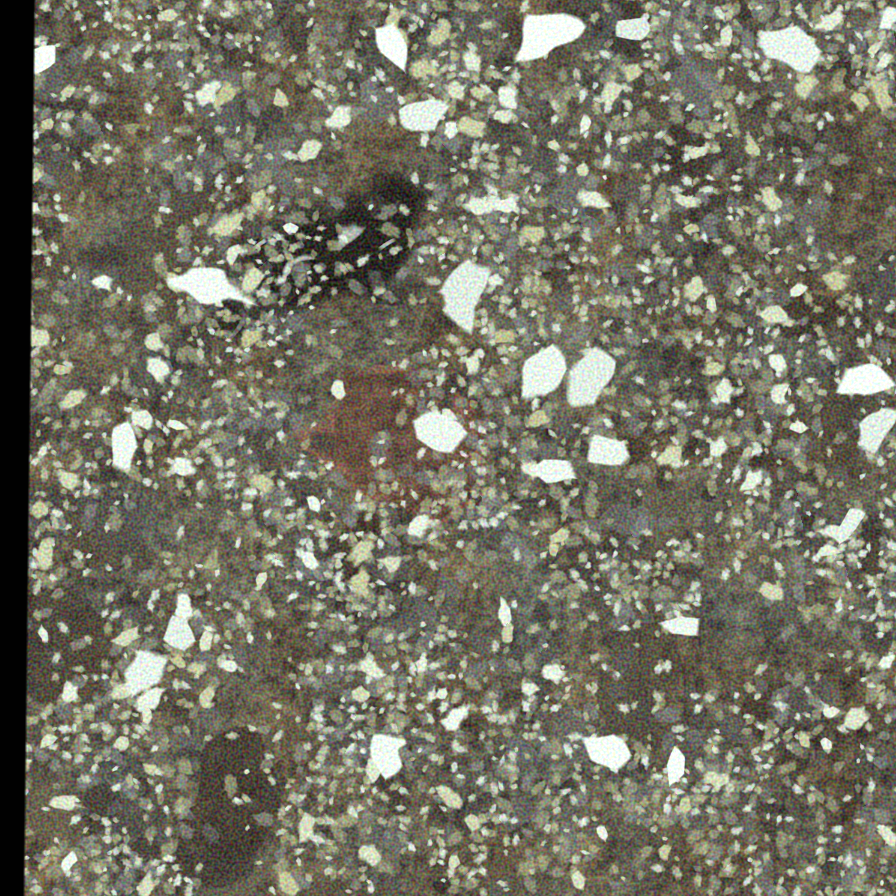
A three.js fragment shader for this texture:

```glsl
// Thin section of gritty rock under a microscope: pale shards in a brown-olive matrix.
#define SHADOW vec3(0.27, 0.25, 0.22)
#define OLIVE vec3(0.51, 0.49, 0.40)
#define UMBER vec3(0.25, 0.21, 0.17)
#define GREY vec3(0.53, 0.55, 0.54)
#define STRAW vec3(0.67, 0.68, 0.52)
#define QUARTZ vec3(0.92, 0.98, 0.93)
#define RUST vec3(0.42, 0.31, 0.25)
#define EDGE_SOFTNESS 0.0022
#define CLUSTERING 2.2
#define SENSOR_NOISE 0.27
#define SENSOR_SCALE 300.0

varying vec2 vUv;

vec2 hash2(vec2 p) {
  vec3 h = fract(p.xyx * vec3(0.1031, 0.1030, 0.0973));
  h += dot(h, h.yzx + 33.33);
  return fract((h.xx + h.yz) * h.zy);
}

vec2 gradientAt(vec2 cell) {
  float a = 6.2832 * hash2(cell).x;
  return vec2(cos(a), sin(a));
}

// Gradient noise, about -0.7 to 0.7
float noise(vec2 p) {
  vec2 i = floor(p), f = p - i;
  vec2 u = f * f * f * (f * (f * 6.0 - 15.0) + 10.0);
  vec2 e = vec2(1.0, 0.0);
  float low = mix(dot(gradientAt(i), f), dot(gradientAt(i + e), f - e), u.x);
  float high = mix(dot(gradientAt(i + e.yx), f - e.yx), dot(gradientAt(i + 1.0), f - 1.0), u.x);
  return mix(low, high, u.y);
}

vec2 rotate(vec2 p, float a) {
  float c = cos(a), s = sin(a);
  return vec2(c * p.x - s * p.y, s * p.x + c * p.y);
}

// Irregular five-sided outline, 1 on its sides
float shard(vec2 q, vec2 key) {
  float d = 0.0;
  for (int i = 0; i < 5; i++) {
    float k = float(i);
    float a = 1.2566 * (k + 0.6 * hash2(key + 3.1 * k).y);
    d = max(d, dot(q, vec2(cos(a), sin(a))));
  }
  return d;
}

// Scattered grains; x is coverage, y a random tone. Radius is in cells.
vec2 grains(vec2 p, float cells, float share, float radius, float angular) {
  vec2 g = p * cells, home = floor(g), grain = vec2(0.0);
  float wobble = 0.5 * noise(g * 2.7 + cells);
  float blur = EDGE_SOFTNESS * cells / radius;
  for (int y = -1; y <= 1; y++) {
    for (int x = -1; x <= 1; x++) {
      vec2 id = home + vec2(float(x), float(y));
      vec2 key = id + cells * 7.3 + 50.0;
      vec2 pick = hash2(key);
      float crowd = 1.0 + CLUSTERING * noise(id / cells * 7.0 + 13.7);
      if (pick.x > share * crowd) continue;
      vec2 shape = hash2(key + 41.7);
      vec2 q = g - id - 0.2 - 0.6 * hash2(key + 87.3);
      q = rotate(q, 6.2832 * shape.x) / (radius * mix(0.55, 1.25, shape.y));
      q *= vec2(mix(0.6, 0.95, hash2(key + 19.1).x), 1.2);
      float d = mix(length(q), shard(q, key), angular) + wobble;
      float cover = 1.0 - smoothstep(1.0 - blur, 1.0 + blur, d);
      if (cover > grain.x) grain = vec2(cover, pick.y);
    }
  }
  return grain;
}

vec3 lay(vec3 under, vec2 grain, vec3 a, vec3 b, float opacity) {
  return mix(under, mix(a, b, grain.y), grain.x * opacity);
}

// Rust-coloured clast with a broken, lighter rim
vec3 rustClast(vec3 col, vec2 p) {
  vec2 q = rotate(p - vec2(0.455, 0.505), 0.5) / vec2(0.105, 0.075);
  float r = length(q) + 0.5 * noise(p * 17.0) + 0.2 * noise(p * 50.0);
  col = mix(col, RUST * (1.0 + 0.5 * noise(p * 60.0)), 0.75 * (1.0 - smoothstep(0.9, 1.1, r)));
  float rim = 1.0 - smoothstep(0.03, 0.12, abs(r - 0.95));
  return mix(col, RUST * 1.4, 0.7 * rim * smoothstep(-0.15, 0.2, noise(p * 24.0 + 5.0)));
}

// Dark clast crossed by curved pale streaks
vec3 streakedClast(vec3 col, vec2 p) {
  vec2 q = rotate(p - vec2(0.37, 0.72), -0.55) / vec2(0.13, 0.065);
  float r = length(q) + 0.7 * noise(p * 15.0 + 8.0);
  float inside = 1.0 - smoothstep(0.65, 1.1, r);
  float streak = sin(9.0 * q.y + 3.0 * q.x * q.x + 5.0 * noise(p * 20.0));
  streak = smoothstep(0.75, 0.98, streak) * smoothstep(0.0, 0.25, noise(p * 32.0 + 2.0));
  return mix(col, mix(SHADOW * 0.5, QUARTZ, 0.8 * streak), 0.85 * inside);
}

void main() {
  vec2 p = vUv;

  // Mottled matrix with slow warm and cool drift
  float tone = 0.5 + 0.45 * noise(p * 7.0) + 0.5 * noise(p * 26.0)
    + 0.55 * noise(p * 65.0) + 0.5 * noise(p * 130.0);
  vec3 col = mix(SHADOW, OLIVE, clamp(tone, -0.2, 1.4));
  col *= 1.0 + noise(p * 11.0 + 4.0) * vec3(0.15, 0.0, -0.18);

  // Muted clasts, large to small
  col = lay(col, grains(p, 6.0, 0.35, 0.36, 0.2), UMBER, OLIVE * 0.85, 0.65);
  col = lay(col, grains(p, 15.0, 0.42, 0.36, 0.25), UMBER * 0.9, GREY * 0.9, 0.65);
  col = rustClast(col, p);
  col = streakedClast(col, p);
  col = lay(col, grains(p, 37.0, 0.42, 0.36, 0.5), SHADOW * 0.85, GREY, 0.7);
  col = lay(col, grains(p, 52.0, 0.38, 0.35, 0.6), GREY, STRAW, 0.75);

  // Bright crystals and specks
  col = lay(col, grains(p, 88.0, 0.26, 0.36, 0.6), STRAW, QUARTZ, 0.9);
  col = lay(col, grains(p, 33.0, 0.13, 0.30, 0.8), STRAW * 1.15, QUARTZ * 1.05, 0.95);
  col = lay(col, grains(p, 11.0, 0.14, 0.21, 0.85), QUARTZ * 0.95, QUARTZ * 1.08, 1.0);

  // Coloured sensor noise, then the black slide edge
  vec2 s = p * SENSOR_SCALE;
  col += SENSOR_NOISE * vec3(noise(s), noise(s + 371.3), noise(s + 733.9));
  float margin = 0.027 + 0.012 * p.y;
  col = mix(vec3(0.005), col, smoothstep(margin - 0.002, margin + 0.002, p.x));
  gl_FragColor = vec4(clamp(col, 0.0, 1.0), 1.0);
}
```
